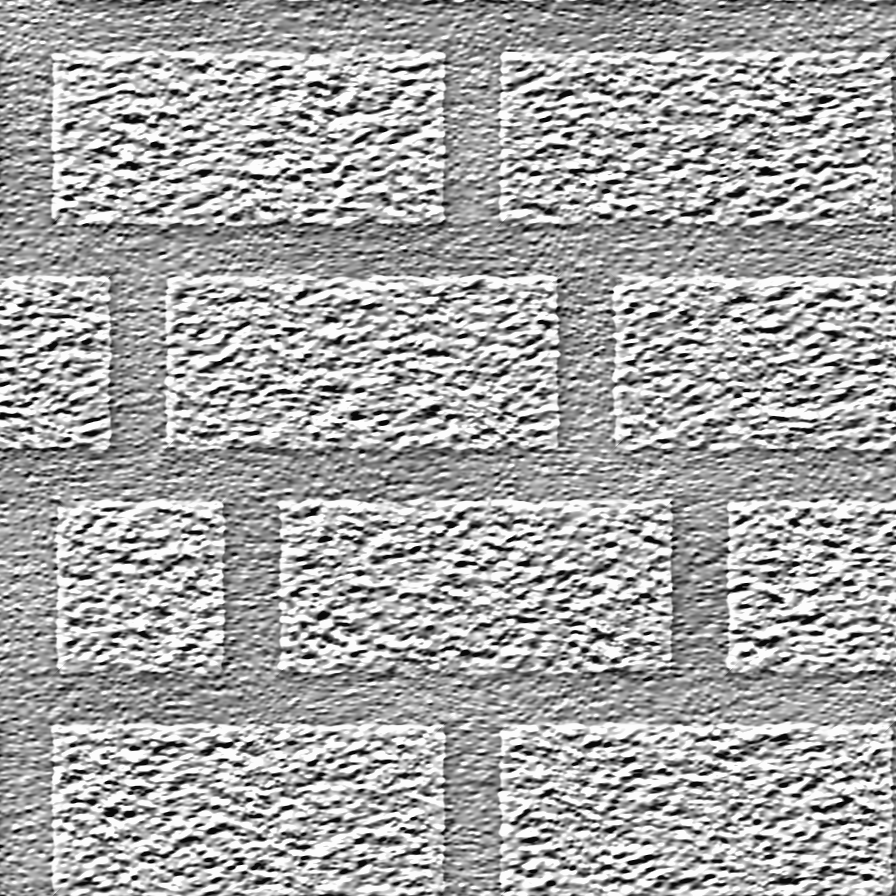
A WebGL 2 fragment shader for this texture:

```glsl
#version 300 es
precision highp float;
// Rough stone bricks in a stepped bond with wide, sandy mortar, shaded as grey relief.
// Each brick is a ragged rounded box; its grain is the slope of randomly signed
// cellular bumps, lit from above and slightly left, clipped to black and white.

uniform vec2 u_resolution;
out vec4 outColor;

// Layout, in canvas units
const vec2 PERIOD = vec2(0.5, 0.25);
const vec2 GAP = vec2(0.063, 0.0586);
const float FIRST_X = 0.0586;      // left edge of the unshifted bricks
const float STEP_X = 0.127;        // shift per course
const float COURSES = 3.0;         // courses before the shift restarts
const float CLOSER_X = 0.0635;     // left end of the short brick
const float CORNER = 0.007;
const float WOBBLE = 0.0015;
const float RAGGED = 0.0011;       // how far the grain bites into the edges

// Grain: cells across the canvas
const vec2 COARSE = vec2(76.0, 116.0);
const vec2 FINE = vec2(135.0, 205.0);
const vec2 STREAK = vec2(22.0, 180.0);
const float BUMP_SHARPNESS = 4.0;
const vec2 LIGHT = vec2(-0.26, 0.966);

// Tones
const float BRICK_TONE = 0.71;
const float MORTAR_TONE = 0.61;
const float COARSE_GAIN = 0.43;
const float FINE_GAIN = 0.32;
const float MORTAR_GAIN = 0.23;
const float PEBBLE_GAIN = 0.08;
const float STREAK_GAIN = 0.08;
const float RIM_WIDTH = 0.008;
const float SHADOW_WIDTH = 0.006;

vec3 hash3(vec2 cell) {
    vec3 h = fract(cell.xyx * vec3(0.1031, 0.1030, 0.0973));
    h += dot(h, h.yxz + 33.33);
    return fract((h.xxy + h.yzz) * h.zyx);
}

// Slope towards the light of one smooth bump per cell, raised or sunken
float bumpSlope(vec2 p) {
    vec2 base = floor(p);
    float slope = 0.0;
    for (int j = -1; j <= 1; j++) {
        for (int i = -1; i <= 1; i++) {
            vec2 cell = base + vec2(i, j);
            vec3 rnd = hash3(cell + 57.0);
            vec2 d = p - cell - rnd.xy;
            float bump = exp(-BUMP_SHARPNESS * dot(d, d));
            slope += (rnd.z * 2.0 - 1.0) * bump * 2.0 * BUMP_SHARPNESS * dot(d, LIGHT);
        }
    }
    return slope;
}

// Layered sines that make straight edges uneven
vec2 edgeWobble(vec2 p) {
    vec2 q = p.yx;
    return sin(q * 67.0 + p * 11.0) * 0.6 + sin(q * 171.0 + 1.7) * 0.35
         + sin(q * 389.0 + p * 23.0) * 0.25;
}

float roundedBox(vec2 p, vec2 halfSize) {
    vec2 q = abs(p) - halfSize + CORNER;
    return length(max(q, 0.0)) + min(max(q.x, q.y), 0.0) - CORNER;
}

void main() {
    vec2 uv = gl_FragCoord.xy / u_resolution;
    float pixel = 1.0 / min(u_resolution.x, u_resolution.y);

    // Find the brick: course counted from the top, column from the left
    float row = floor((uv.y + 0.5 * GAP.y) / PERIOD.y);
    float course = mod(3.0 - row, COURSES);
    float startX = FIRST_X + STEP_X * course;
    float column = floor((uv.x - startX + 0.5 * GAP.x) / PERIOD.x);
    vec2 low = vec2(startX + column * PERIOD.x, row * PERIOD.y);
    vec2 high = low + PERIOD - GAP;
    if (course > 1.5) low.x = max(low.x, CLOSER_X);

    // Grain layers, gently bent so that they do not line up
    vec2 bend = sin(uv.yx * 37.0 + 2.0 * sin(uv * 11.0));
    float coarse = bumpSlope(uv * COARSE + 0.5 * bend);
    float fine = bumpSlope(uv * FINE + 0.5 * bend.yx + 19.0);
    float streak = bumpSlope(uv * STREAK + 41.0);

    // Distance to the ragged edge, and how far that edge faces the light
    vec2 halfSize = 0.5 * (high - low);
    vec2 local = uv - 0.5 * (low + high);
    float edge = roundedBox(local + WOBBLE * edgeWobble(uv), halfSize);
    edge -= RAGGED * (coarse + 0.5 * fine);
    vec2 q = abs(local) - halfSize;
    float facing = q.x > q.y ? -sign(local.x) * 0.6 : sign(local.y);

    // Stone face with a broken pale rim, strongest on the lit sides
    float rim = exp(-edge * edge / (RIM_WIDTH * RIM_WIDTH));
    float tint = 0.05 * (hash3(vec2(column, row) + 5.0).x - 0.5);
    float grain = COARSE_GAIN * coarse + FINE_GAIN * fine;
    float stone = BRICK_TONE + tint + grain * (1.0 - 0.35 * rim);
    stone += rim * (0.23 + 0.18 * facing);

    // Mortar with sand, streaks, patchy tone and shadow beside the bricks
    float patchy = sin(uv.x * 13.0 + 2.0 * sin(uv.y * 8.0)) + sin(uv.y * 21.0 + uv.x * 5.0);
    float shadow = exp(-max(edge, 0.0) / SHADOW_WIDTH) * (0.23 - 0.14 * facing);
    float sand = MORTAR_GAIN * fine + PEBBLE_GAIN * coarse + STREAK_GAIN * streak;
    float mortar = MORTAR_TONE + 0.025 * patchy + sand - shadow * (1.0 + 0.5 * streak);

    float soft = 0.0008 + pixel;
    float tone = mix(clamp(stone, 0.03, 0.99), clamp(mortar, 0.03, 0.99), smoothstep(-soft, soft, edge));
    outColor = vec4(vec3(tone), 1.0);
}
```
